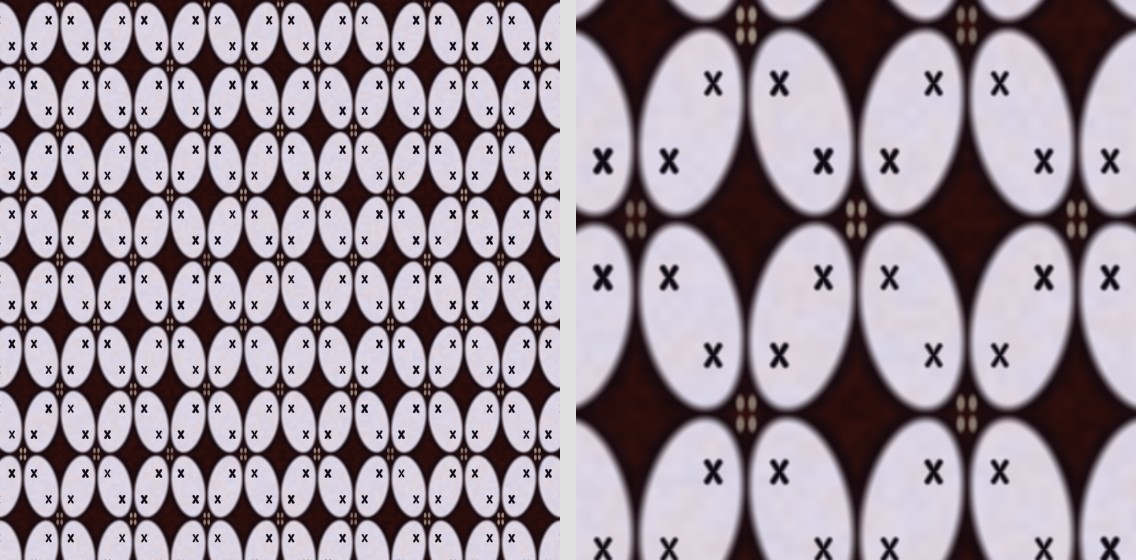
Left: the whole. Right: its middle third, enlarged.
Write a three.js fragment shader that draws this pattern.

```glsl
varying vec2 vUv;

const vec2 REPEATS = vec2(15.24, 8.65);      // cells across and up
const vec2 OFFSET = vec2(0.625, 0.637);      // lattice start, in cells
const vec2 OVAL_RADII = vec2(0.0289, 0.0556);
const float OVAL_TILT = 0.212;
const float OVAL_JITTER = 0.0008;
const float EDGE_SOFTNESS = 0.0037;
const vec2 MARK_POSITION = vec2(0.2);        // from the oval centre, in cells
const vec2 MARK_REACH = vec2(0.0036, 0.0056);
const float MARK_STROKE = 0.0017;
const float MARK_SOFTNESS = 0.0015;
const vec2 PETAL_CENTER = vec2(0.0036, 0.0062);
const vec2 PETAL_RADII = vec2(0.0030, 0.0056);
const float GRAIN_SCALE = 150.0;

const vec3 PEARL_COOL = vec3(0.85, 0.835, 0.905);
const vec3 PEARL_WARM = vec3(0.875, 0.83, 0.865);
const vec3 GROUND_BROWN = vec3(0.16, 0.052, 0.045);
const vec3 GROUND_BLACK = vec3(0.095, 0.04, 0.06);
const vec3 MARK_COLOR = vec3(0.06, 0.04, 0.08);
const vec3 KNOT_COLOR = vec3(0.62, 0.56, 0.51);

float hash(vec2 p) {
  vec3 q = fract(vec3(p.xyx) * 0.1031);
  q += dot(q, q.yzx + 33.33);
  return fract((q.x + q.y) * q.z);
}

float valueNoise(vec2 p) {
  vec2 i = floor(p);
  vec2 f = fract(p);
  f = f * f * (3.0 - 2.0 * f);
  return mix(mix(hash(i), hash(i + vec2(1.0, 0.0)), f.x),
             mix(hash(i + vec2(0.0, 1.0)), hash(i + 1.0), f.x), f.y);
}

float ellipseDistance(vec2 p, vec2 radii) {
  float k = length(p / radii);
  return k * (k - 1.0) / max(length(p / (radii * radii)), 0.001);
}

float segmentDistance(vec2 p, vec2 tip) {
  return length(p - tip * clamp(dot(p, tip) / dot(tip, tip), 0.0, 1.0));
}

vec2 rotate(vec2 p, float angle) {
  float c = cos(angle);
  float s = sin(angle);
  return vec2(c * p.x - s * p.y, s * p.x + c * p.y);
}

float coverage(float d, float softness) {
  return 1.0 - smoothstep(-softness, softness, d);
}

void main() {
  vec2 grid = vUv * REPEATS - OFFSET;
  vec2 cell = floor(grid);
  vec2 cellSize = 1.0 / REPEATS;

  // Mirror alternate cells so every oval leans right
  float lean = mod(cell.x + cell.y, 2.0) * 2.0 - 1.0;
  vec2 p = (fract(grid) - 0.5) * cellSize;
  p.x *= lean;

  float jitter = (hash(cell + 17.0) - 0.5) * OVAL_JITTER;
  float oval = ellipseDistance(rotate(p, OVAL_TILT), OVAL_RADII) + jitter;
  float grain = valueNoise(vUv * GRAIN_SCALE);

  // Dark ground, browner inside the diamonds
  vec3 color = mix(GROUND_BLACK, GROUND_BROWN, smoothstep(0.003, 0.012, oval));
  color *= 0.84 + 0.32 * grain;

  // Four-petal knots on alternate lattice corners
  vec2 corner = floor(grid + 0.5);
  vec2 k = abs(grid - corner) * cellSize;
  float petal = 1.0 - smoothstep(0.35, 1.25, length((k - PETAL_CENTER) / PETAL_RADII));
  float knot = petal * mod(corner.x + corner.y, 2.0);
  color = mix(color, KNOT_COLOR, knot * mix(0.65, 1.0, hash(corner + 41.0)));

  // Pale ovals
  vec3 pearl = mix(PEARL_COOL, PEARL_WARM, valueNoise(vUv * GRAIN_SCALE * 0.45 + 9.0));
  pearl += (grain - 0.5) * 0.03;
  color = mix(color, pearl, coverage(oval, EDGE_SOFTNESS));

  // Two small crosses per oval, uneven in weight
  float end = p.x * REPEATS.x + p.y * REPEATS.y < 0.0 ? -1.0 : 1.0;
  vec2 m = abs(p * end - MARK_POSITION * cellSize);
  float stroke = MARK_STROKE * mix(0.85, 1.3, hash(cell + 5.0 * end + 60.0));
  float mark = segmentDistance(m, MARK_REACH) - stroke;
  color = mix(color, MARK_COLOR, coverage(mark, MARK_SOFTNESS));

  gl_FragColor = vec4(color, 1.0);
}
```
